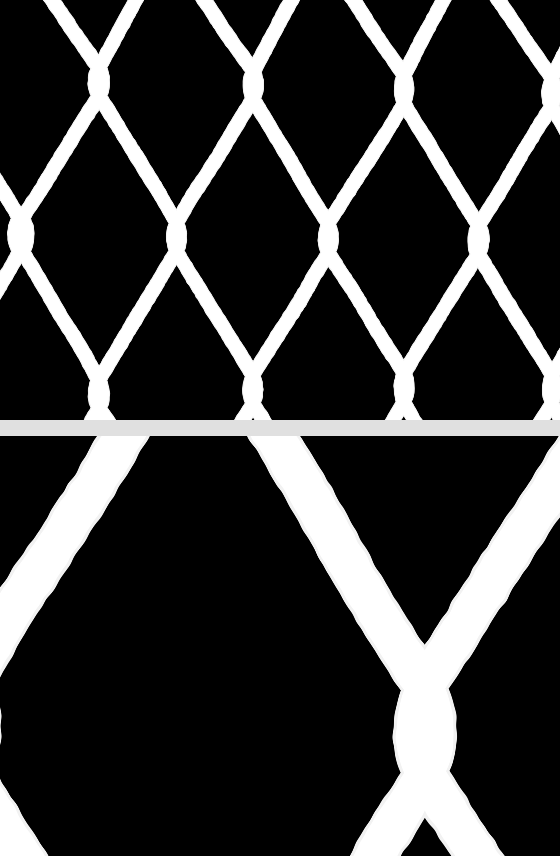
Top: the whole. Bottom: its middle third, enlarged.
Write a Shadertoy shader that draws this pattern.

```glsl
// White chain-link fence on black: diamond mesh with swollen twisted knots.

float hash(vec2 cell) {
    return fract(sin(dot(cell, vec2(127.1, 311.7))) * 43758.545);
}

float noise(vec2 p) {
    vec2 i = floor(p), f = fract(p);
    f = f * f * (3.0 - 2.0 * f);
    return mix(mix(hash(i), hash(i + vec2(1, 0)), f.x),
               mix(hash(i + vec2(0, 1)), hash(i + vec2(1, 1)), f.x), f.y);
}

// Centre of a knot; columns count half cells, rows run downward.
vec2 knotCentre(float col, float row) {
    float x = 0.0503 + 0.1866 * col - 0.00087 * col * col;
    float y = 0.191 + 0.368 * row + 0.0021 * col * (2.0 - row);
    x -= 0.026 * max(-row, 0.0);
    y += max(row - 1.0, 0.0) * (0.0009 * (col - 5.0) * (col - 5.0) - 0.003);
    return vec2(x, y);
}

// Knots swell toward the left edge of the middle row.
vec2 knotSize(float col, float row) {
    float swell = exp(-col * col - (row - 1.0) * (row - 1.0));
    return vec2(0.0243 + 0.009 * swell + 0.002 * hash(vec2(col, row)),
                0.051 + 0.005 * swell);
}

float segmentDistance(vec2 p, vec2 a, vec2 b) {
    vec2 ap = p - a, ab = b - a;
    return length(ap - ab * clamp(dot(ap, ab) / dot(ab, ab), 0.0, 1.0));
}

float ellipseDistance(vec2 p, vec2 size) {
    float k = length(p / size);
    return k * (k - 1.0) / (length(p / (size * size)) + 0.0001);
}

// Signed distance to the mesh: each knot and the two strands below it.
float fenceDistance(vec2 p) {
    const float strandRadius = 0.0178;
    const vec2 strandStart = vec2(0.0, 0.034);
    float d = 1.0;
    for (int r = -1; r <= 2; r++) {
        for (int j = -1; j <= 4; j++) {
            float row = float(r);
            float col = float(2 * j + ((r + 1) & 1));
            vec2 knot = knotCentre(col, row);
            d = min(d, ellipseDistance(p - knot, knotSize(col, row)));
            for (float side = -1.0; side <= 1.0; side += 2.0) {
                vec2 next = knotCentre(col + side, row + 1.0);
                float strand = segmentDistance(p, knot + strandStart, next - strandStart);
                d = min(d, strand - strandRadius);
            }
        }
    }
    return d;
}

void mainImage(out vec4 fragColor, in vec2 fragCoord) {
    vec2 p = vec2(fragCoord.x, iResolution.y - fragCoord.y) / iResolution.y;
    float pixel = 1.0 / iResolution.y;

    // Slightly crooked wire with ragged edges
    vec2 bend = vec2(noise(p * 11.0), noise(p * 11.0 + 37.0)) - 0.5;
    float d = fenceDistance(p + 0.004 * bend);
    d += 0.0016 * (noise(p * 110.0) - 0.5);

    // White core, faintly grey rim, black ground
    float wire = smoothstep(0.5 * pixel, -0.5 * pixel, d);
    float core = smoothstep(0.5 * pixel, -0.5 * pixel, d + 0.0025);
    fragColor = vec4(vec3(wire * mix(0.95, 1.0, core)), 1.0);
}
```
